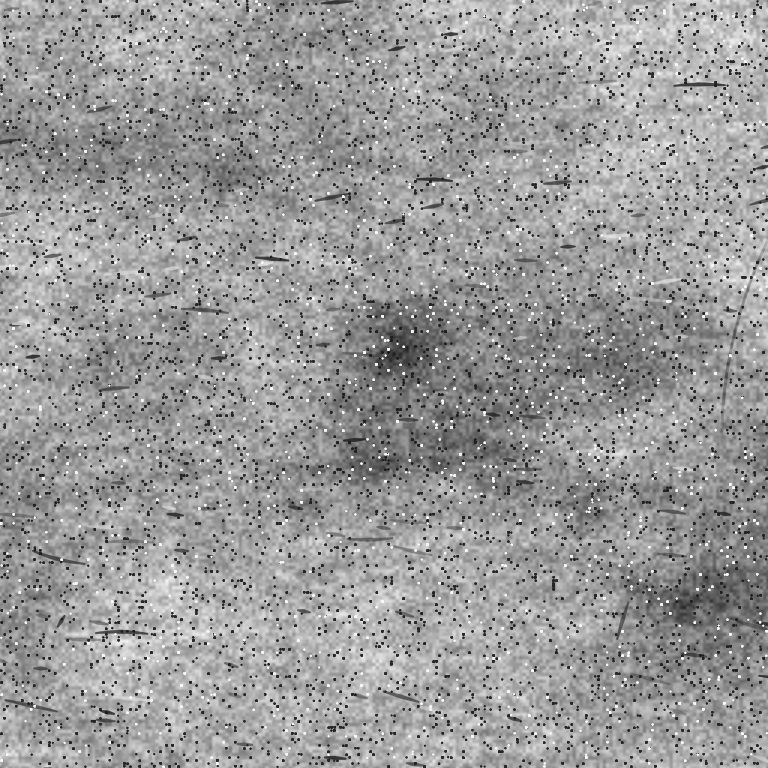
Reproduce this texture procedurally as a WebGL 1 fragment shader.

```glsl
precision highp float;

uniform vec2 u_resolution;

#define BASE_GREY 0.665
#define CLOUD_CONTRAST 0.32
#define STREAK_CONTRAST 0.13
#define GRAIN_CONTRAST 0.24
#define SPECK_CELLS 256.0
#define DARK_SPECK_SHARE 0.075
#define LIGHT_SPECK_SHARE 0.014
#define DASH_CELLS 16.0
#define DARK_DASH_SHARE 0.30
#define LIGHT_DASH_SHARE 0.13

float hash(vec2 p) {
  vec3 q = fract(vec3(p.xyx) * 0.1031);
  q += dot(q, q.yzx + 33.33);
  return fract((q.x + q.y) * q.z);
}

float noise(vec2 p) {
  vec2 cell = floor(p), f = fract(p);
  f = f * f * (3.0 - 2.0 * f);
  float low = mix(hash(cell), hash(cell + vec2(1.0, 0.0)), f.x);
  float high = mix(hash(cell + vec2(0.0, 1.0)), hash(cell + 1.0), f.x);
  return mix(low, high, f.y);
}

float fbm(vec2 p) {
  float sum = 0.0, weight = 0.5;
  for (int i = 0; i < 5; i++) {
    sum += weight * noise(p);
    p = mat2(1.6, 1.2, -1.2, 1.6) * p + 17.3;
    weight *= 0.55;
  }
  return sum;
}

float blob(vec2 p, vec2 center, vec2 radius) {
  vec2 d = (p - center) / radius;
  return exp(-dot(d, d));
}

// Soft stains, their outlines bent by noise
float stains(vec2 p) {
  vec2 bend = vec2(fbm(p * 9.0 + 3.0), fbm(p * 9.0 + 41.0)) - 0.55;
  p += 0.13 * bend;
  float stain = 0.30 * blob(p, vec2(0.52, 0.55), vec2(0.09, 0.085));
  stain += 0.14 * blob(p, vec2(0.62, 0.49), vec2(0.15, 0.11));
  stain += 0.18 * blob(p, vec2(0.79, 0.54), vec2(0.14, 0.07));
  stain += 0.19 * blob(p, vec2(0.54, 0.39), vec2(0.14, 0.035));
  stain += 0.17 * blob(p, vec2(0.78, 0.36), vec2(0.08, 0.04));
  stain += 0.20 * blob(p, vec2(0.87, 0.24), vec2(0.08, 0.03));
  stain += 0.20 * blob(p, vec2(0.98, 0.23), vec2(0.13, 0.14));
  stain += 0.10 * blob(p, vec2(0.03, 0.33), vec2(0.12, 0.10));
  stain += 0.09 * blob(p, vec2(0.04, 0.79), vec2(0.10, 0.05));
  return stain - 0.09 * blob(p, vec2(0.10, 0.65), vec2(0.14, 0.10));
}

// One tiny dot in a share of the grid cells
float specks(vec2 p, float share, float seed, float pixel) {
  vec2 q = p * SPECK_CELLS;
  vec2 cell = floor(q) + seed;
  vec2 jitter = vec2(hash(cell + 11.0), hash(cell + 23.0)) - 0.5;
  float radius = mix(0.36, 0.60, hash(cell + 37.0));
  float edge = 0.5 * pixel * SPECK_CELLS;
  float d = length(fract(q) - 0.5 - 0.25 * jitter);
  return step(hash(cell), share) * (1.0 - smoothstep(radius - edge, radius + edge, d));
}

// Short tapered fibres, leaning up near the top and down near the bottom
float dashes(vec2 p, float share, float seed, float pixel) {
  vec2 home = floor(p * DASH_CELLS);
  float ink = 0.0;
  for (int j = -1; j <= 1; j++) {
    for (int i = -1; i <= 1; i++) {
      vec2 cell = home + vec2(float(i), float(j));
      vec2 key = cell + seed;
      vec2 center = (cell + vec2(hash(key + 5.0), hash(key + 9.0))) / DASH_CELLS;
      float angle = mix(-0.22, 0.18, center.y) + 0.3 * (hash(key + 13.0) - 0.5);
      angle += 1.3 * step(0.97, hash(key + 19.0));
      float pick = hash(key + 29.0);
      float halfLength = mix(0.008, 0.036, pick * pick * pick);
      vec2 d = p - center;
      d = vec2(dot(d, vec2(cos(angle), sin(angle))), dot(d, vec2(-sin(angle), cos(angle))));
      d.y += 4.0 * (hash(key + 31.0) - 0.5) * d.x * d.x;
      float taper = 1.0 - 0.6 * abs(d.x) / halfLength;
      float gap = length(vec2(max(abs(d.x) - halfLength, 0.0), d.y));
      float width = 0.0024 * max(taper, 0.3);
      float shape = 1.0 - smoothstep(width - 0.5 * pixel, width + pixel, gap);
      float strength = mix(0.3, 1.0, hash(key + 43.0));
      ink = max(ink, step(hash(key), share) * strength * shape);
    }
  }
  return ink;
}

void main() {
  vec2 p = gl_FragCoord.xy / u_resolution;
  float pixel = 1.0 / min(u_resolution.x, u_resolution.y);
  float stain = stains(p);

  // Mottled ground with fine grain
  float grey = BASE_GREY - stain;
  grey += CLOUD_CONTRAST * (fbm(p * 5.0 + 7.0) - 0.55);
  grey += STREAK_CONTRAST * (noise(p * vec2(22.0, 85.0)) - 0.5);
  grey += GRAIN_CONTRAST * (noise(p * 230.0 + 61.0) - 0.5);
  grey += 0.5 * GRAIN_CONTRAST * (noise(p * 110.0 + 97.0) - 0.5);

  // Faint curved hair at the right edge
  float bow = max(p.y - 0.43, 0.0);
  float hair = 1.0 - smoothstep(0.001, 0.001 + 1.5 * pixel, abs(p.x - 0.94 - 0.9 * bow * bow));
  hair *= smoothstep(0.38, 0.50, p.y) * (1.0 - smoothstep(0.66, 0.72, p.y));
  grey -= 0.2 * hair;

  // Fibres, then specks; light specks gather in the stains
  grey = mix(grey, 0.12, 0.85 * dashes(p, DARK_DASH_SHARE, 100.0, pixel));
  grey = mix(grey, 0.92, 0.75 * dashes(p, LIGHT_DASH_SHARE, 300.0, pixel));
  grey = mix(grey, 0.10, 0.92 * specks(p, DARK_SPECK_SHARE, 500.0, pixel));
  float lightShare = LIGHT_SPECK_SHARE + 0.12 * max(stain, 0.0);
  grey = mix(grey, 0.97, specks(p, lightShare, 900.0, pixel));

  gl_FragColor = vec4(vec3(clamp(grey, 0.0, 1.0)), 1.0);
}
```
